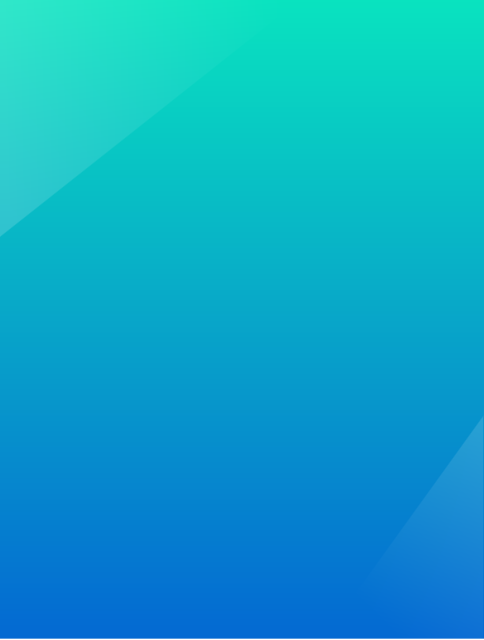
Write a WebGL 2 fragment shader that draws this background.

```glsl
#version 300 es
precision highp float;

uniform vec2 u_resolution;
out vec4 outColor;

// Smooth coverage of the area to the left of the line from a to b
float leftOf(vec2 p, vec2 a, vec2 b) {
    vec2 along = b - a;
    float side = along.x * (p.y - a.y) - along.y * (p.x - a.x);
    return clamp(0.5 + side / fwidth(side), 0.0, 1.0);
}

void main() {
    vec2 uv = gl_FragCoord.xy / u_resolution;

    // Vertical gradient from blue through cyan to turquoise
    vec3 color = mix(vec3(0.015, 0.41, 0.825), vec3(0.03, 0.65, 0.787), min(uv.y * 2.0, 1.0));
    color = mix(color, vec3(0.035, 0.89, 0.75), max(uv.y * 2.0 - 1.0, 0.0));

    // Upper left pane, fading to the right
    float upperFade = 0.16 * clamp(1.0 - uv.x / 0.58 + 0.1 * (1.0 - uv.y), 0.0, 1.0);
    float upperPane = leftOf(uv, vec2(0.0, 0.63), vec2(0.619, 1.0));
    color = mix(color, vec3(1.0), upperPane * upperFade);

    // Lower right pane, fading down and left, ending just short of the edge
    float lowerFade = max(0.14 - 0.23 * (1.0 - uv.x) - 0.284 * (0.3516 - uv.y), 0.0);
    float lowerPane = leftOf(uv, vec2(1.0, 0.3516), vec2(0.665, 0.0));
    lowerPane *= clamp((0.9985 - uv.x) * u_resolution.x + 0.5, 0.0, 1.0);
    color = mix(color, vec3(1.0), lowerPane * lowerFade);

    // White sliver along the bottom
    float sliver = clamp((0.0021 - uv.y) * u_resolution.y + 0.5, 0.0, 1.0);
    color = mix(color, vec3(1.0), sliver);

    outColor = vec4(color, 1.0);
}
```
